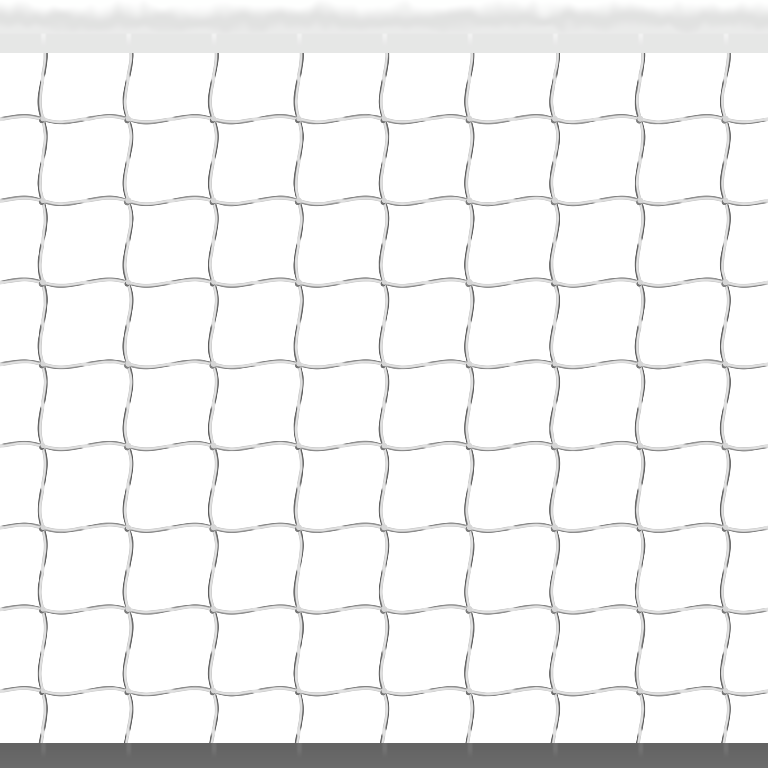
This pattern is drawn by a WebGL 1 fragment shader. Its source:

```glsl
precision highp float;
// A knotted net of wavy cords, nine columns by eight rows, hung between a
// soft pale headband and a dark foot strip. Each cord is a sine curve whose
// outer side is shaded; hashes and value noise vary the bends and the wear.

uniform vec2 u_resolution;

const float TAU = 6.2831853;
const vec2 CELL = vec2(0.11111, 0.1064);
const vec2 FIRST_KNOT = vec2(0.05556, 0.1000);
const float CORD_RADIUS = 0.0026;
const float HEAD_BOTTOM = 0.931;
const float FOOT_TOP = 0.0325;

float hash(vec2 p) {
  return fract(sin(dot(p, vec2(127.1, 311.7))) * 43758.5453);
}

float noise(vec2 p) {
  vec2 i = floor(p);
  vec2 f = fract(p);
  f = f * f * (3.0 - 2.0 * f);
  return mix(mix(hash(i), hash(i + vec2(1.0, 0.0)), f.x),
             mix(hash(i + vec2(0.0, 1.0)), hash(i + vec2(1.0, 1.0)), f.x), f.y);
}

// Coverage of the region where d is negative, smoothed over one pixel.
float cover(float d, float pixel) {
  return 1.0 - smoothstep(-0.5 * pixel, 0.5 * pixel, d);
}

// Sideways shift of a cord, with t counted in cells along it.
float bend(float t, float amplitude) {
  return -amplitude * (sin(TAU * t) + 0.12 * sin(2.0 * TAU * t));
}

// Paints a cord: pale body, with a worn dark edge on the outside of each bend.
vec3 paintCord(vec3 base, float d, float t, float id, float dark, float pixel) {
  float outer = clamp(-3.0 * sin(TAU * t), -1.0, 1.0);
  float side = d / CORD_RADIUS * outer;
  float wear = noise(vec2(t * 14.0, id * 7.3));
  float shade = smoothstep(0.0, 0.75, side + 0.3 * (wear - 0.5));
  float body = mix(0.88, 0.80, smoothstep(0.3, 1.0, -side));
  float tone = mix(body, dark + 0.16 * wear, shade);
  float radius = CORD_RADIUS * (0.9 + 0.2 * wear);
  return mix(base, vec3(tone), cover(abs(d) - radius, pixel));
}

// Paints a small pale knot with a dark fleck at its lower left.
vec3 paintKnot(vec3 base, vec2 p, float seed, float pixel) {
  float radius = 0.0032 + 0.0008 * seed;
  float fleck = cover(length(p - vec2(-0.0012, -0.0018)) - radius, pixel);
  float lump = cover(length(p - vec2(0.0004, 0.0006)) - radius, pixel);
  vec3 shaded = mix(base, vec3(0.42 + 0.1 * seed), fleck);
  return mix(shaded, vec3(0.84), lump);
}

vec3 paintNet(vec3 base, vec2 p, float pixel) {
  vec2 t = (p - FIRST_KNOT) / CELL;
  vec2 id = floor(t + 0.5);
  vec2 local = (t - id) * CELL;
  float columnSeed = hash(vec2(id.x, 3.0));
  float rowSeed = hash(vec2(id.y, 8.0));

  float upright = local.x - bend(t.y, 0.0038 + 0.0008 * columnSeed);
  float level = local.y - bend(t.x, 0.0038 + 0.0004 * rowSeed);
  vec3 color = paintCord(base, upright, t.y, id.x, 0.28, pixel);
  color = paintCord(color, level, t.x, id.y + 20.0, 0.44, pixel);
  return paintKnot(color, local, hash(id), pixel);
}

// Faint cord ends showing through a band, t counted in columns.
float cordEnds(float x) {
  float d = (fract((x - FIRST_KNOT.x) / CELL.x + 0.5) - 0.5) * CELL.x;
  return 1.0 - smoothstep(0.001, 0.005, abs(d - 0.001));
}

// Puffy rolled cloth above a flat pale hem.
vec3 headBand(vec2 p) {
  float depth = 1.0 - p.y;
  float puff = noise(vec2(p.x * 38.0, p.y * 45.0));
  float ripple = noise(vec2(p.x * 85.0, p.y * 30.0) + 17.0);
  float edge = depth + 0.012 * (puff - 0.5) + 0.005 * (ripple - 0.5);
  float roll = mix(1.0, 0.885, smoothstep(0.002, 0.026, edge));
  roll += 0.035 * smoothstep(0.028, 0.042, edge);
  float hem = 0.905 + 0.05 * cordEnds(p.x) * smoothstep(0.072, 0.052, depth + 0.01);
  float tone = mix(roll, hem, smoothstep(0.042, 0.046, depth));
  return tone * vec3(0.998, 1.0, 0.998);
}

// Dark strip, a little lighter towards its lower edge.
vec3 footBand(vec2 p) {
  float height = p.y / FOOT_TOP;
  float tone = mix(0.42, 0.385, height);
  tone += 0.05 * cordEnds(p.x) * smoothstep(0.35, 0.8, height);
  return vec3(tone);
}

void main() {
  vec2 p = gl_FragCoord.xy / u_resolution;
  float pixel = 1.0 / min(u_resolution.x, u_resolution.y);
  vec3 color = paintNet(vec3(1.0), p, pixel);
  color = mix(color, headBand(p), cover(HEAD_BOTTOM - p.y, pixel));
  color = mix(color, footBand(p), cover(p.y - FOOT_TOP, pixel));
  gl_FragColor = vec4(color, 1.0);
}
```
